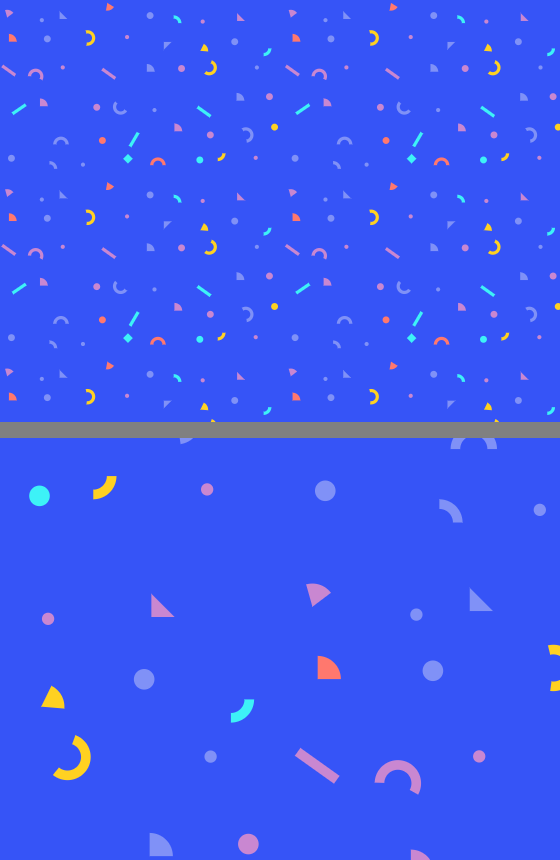
Top: the whole. Bottom: its middle third, enlarged.
A Shadertoy shader for this pattern:

```glsl
// Confetti on bright blue: a tile of 47 small flat pieces, repeated about 2 x 2.35 times.
// Each tile is a brick grid of jittered cells; a modular shuffle deals every cell one
// piece from a deck sorted by shape, and distance functions draw it with smooth edges.

#define SPAN 768.0               // design units across the canvas
#define TILE vec2(389.0, 246.0)  // size of one repeat
#define GRID vec2(8.0, 6.0)      // cells in one repeat
#define JITTER 0.58              // wander inside a cell
#define RADIUS 10.6              // outer radius of arcs and sectors
#define STROKE 2.2               // half the line width
#define BAR_HALF 11.0            // half the bar length
#define BIG_DOT 4.7
#define SMALL_DOT 2.8
#define BACKGROUND vec3(0.21, 0.33, 0.97)

const float PI = 3.14159265;

// Lilac, pink, cyan, coral, yellow
const vec3 PALETTE[5] = vec3[5](
    vec3(0.50, 0.57, 0.97), vec3(0.79, 0.53, 0.82), vec3(0.24, 0.95, 0.97),
    vec3(1.00, 0.47, 0.43), vec3(1.00, 0.82, 0.13));

// Palette index of each piece in the deck
const int DECK[47] = int[47](
    1, 1, 1, 1, 0, 0, 0, 0, 2, 3, 4,   // big dots
    0, 1, 0, 1, 0, 1, 0, 1,            // small dots
    1, 1, 0, 0, 3,  4, 3, 1,           // quarter discs, wedges
    3, 0, 0, 0, 1, 4, 4,  2, 2, 0, 4,  // half rings, quarter rings
    2, 2, 2, 1, 1,  0, 0, 1,  2);      // bars, triangles, diamond

vec2 hash2(vec2 p) {
    return fract(sin(vec2(dot(p, vec2(127.1, 311.7)), dot(p, vec2(269.5, 183.3)))) * 43758.5453);
}

vec2 rotate(vec2 p, float angle) {
    float c = cos(angle), s = sin(angle);
    return vec2(c * p.x + s * p.y, c * p.y - s * p.x);
}

// Opening around +y, spread to halfAngle on both sides
float wedge(vec2 p, float halfAngle) {
    return abs(p.x) * cos(halfAngle) - p.y * sin(halfAngle);
}

float sector(vec2 p, float halfAngle) {
    return max(length(p) - RADIUS, wedge(p, halfAngle));
}

float ringArc(vec2 p, float halfAngle) {
    return max(abs(length(p) - RADIUS + STROKE) - STROKE, wedge(p, halfAngle));
}

float box(vec2 p, vec2 halfSize) {
    vec2 d = abs(p) - halfSize;
    return length(max(d, 0.0)) + min(max(d.x, d.y), 0.0);
}

float pieceDistance(vec2 p, int rank, float chance) {
    float quarterTurn = -0.25 * PI - 0.5 * PI * step(0.5, chance);
    if (rank < 11) return length(p) - BIG_DOT;
    if (rank < 19) return length(p) - SMALL_DOT;
    if (rank < 24) return sector(rotate(p, -0.25 * PI) + vec2(0.0, 6.5), 0.25 * PI);
    if (rank < 27) return sector(rotate(p, 2.0 * PI * chance) + vec2(0.0, 6.5), 0.6);
    if (rank < 34) {
        float loose = step(28.5, float(rank));  // the first two stand upright
        p = rotate(p, loose * 2.0 * PI * chance);
        return ringArc(p + vec2(0.0, 4.0), 0.5 * PI + 0.25 * loose * chance);
    }
    if (rank < 38) return ringArc(rotate(p, quarterTurn) + vec2(0.0, 7.5), 0.25 * PI);
    if (rank < 43) {
        float tilt = rank == 38 ? 1.04 : (rank == 39 ? 0.6 : -0.62);
        return box(rotate(p, tilt), vec2(BAR_HALF, STROKE));
    }
    if (rank < 46) {
        p.y *= rank == 43 ? -1.0 : 1.0;
        p += 3.5;
        return max(max(-p.x, -p.y), (p.x + p.y - RADIUS) * sqrt(0.5));
    }
    return (abs(p.x) + abs(p.y) - 6.6) * sqrt(0.5);
}

void mainImage(out vec4 fragColor, in vec2 fragCoord) {
    float pixel = SPAN / iResolution.x;
    vec2 p = vec2(fragCoord.x, fragCoord.y - iResolution.y) * pixel;
    vec2 cellSize = TILE / GRID;
    vec3 color = BACKGROUND;

    // Nearby cells, odd rows shifted by half a cell
    for (int j = -1; j <= 1; j++) {
        float row = floor(p.y / cellSize.y) + float(j);
        float shift = 0.5 * mod(row, 2.0);
        for (int i = -1; i <= 1; i++) {
            vec2 cell = vec2(floor(p.x / cellSize.x - shift) + float(i), row);
            vec2 id = mod(cell, GRID);
            int rank = int(mod(29.0 * (id.x + GRID.x * id.y) + 7.0, GRID.x * GRID.y));
            if (rank >= 47) continue;  // one cell stays empty

            vec2 wander = (hash2(id + 3.0) - 0.5) * JITTER;
            vec2 center = (cell + vec2(0.5 + shift, 0.5) + wander) * cellSize;
            float d = pieceDistance(p - center, rank, hash2(id + 41.0).x);
            color = mix(color, PALETTE[DECK[rank]], clamp(0.5 - d / pixel, 0.0, 1.0));
        }
    }
    fragColor = vec4(color, 1.0);
}
```
